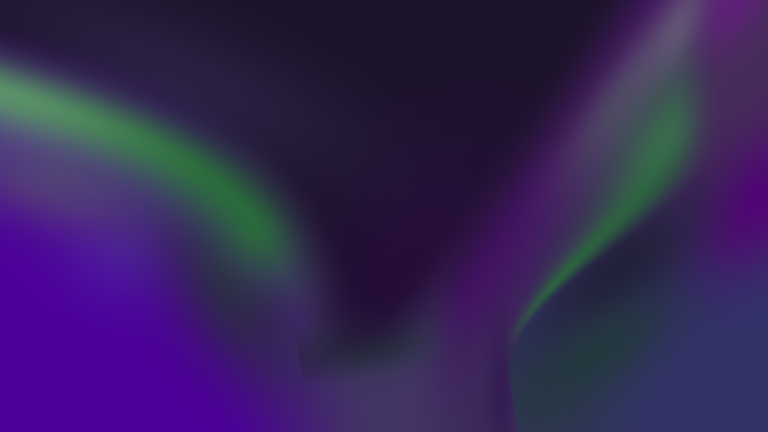
A WebGL 2 fragment shader for this background:

```glsl
#version 300 es
precision highp float;
// Soft aurora curtains: a green-rimmed violet fold, a dark valley and a creased ribbon.

#define RIM_DEPTH 0.085
#define RIM_WIDTH 0.105
#define BAND_WIDTH 0.095
#define VALLEY_FLOOR 0.165
#define NIGHT vec3(0.108, 0.072, 0.165)
#define VIOLET vec3(0.300, 0.000, 0.600)
#define SLATE vec3(0.260, 0.205, 0.395)
#define GREEN vec3(0.165, 0.415, 0.235)
#define MINT vec3(0.350, 0.570, 0.410)
#define PLUM vec3(0.265, 0.070, 0.390)

uniform vec2 u_resolution;
out vec4 outColor;

// Elliptical Gaussian with its long axis turned by angle
float glow(vec2 p, vec2 center, vec2 radius, float angle) {
  vec2 q = p - center;
  float c = cos(angle), s = sin(angle);
  q = vec2(c * q.x + s * q.y, c * q.y - s * q.x) / radius;
  return exp(-dot(q, q));
}

float bell(float x, float width) {
  return exp(-x * x / (width * width));
}

float smoothMax(float a, float b, float k) {
  float h = max(k - abs(a - b), 0.0) / k;
  return max(a, b) + 0.25 * k * h * h;
}

// Cubic spine of the left green rim
vec2 rimSpine(float t) {
  float u = 1.0 - t;
  return u * u * u * vec2(-0.12, 0.825) + 3.0 * u * u * t * vec2(0.42, 0.67)
       + 3.0 * u * t * t * vec2(0.63, 0.58) + t * t * t * vec2(0.68, 0.24);
}

// Signed distance to the spine, positive on the sky side, and place along it
vec2 rimDistance(vec2 p) {
  const int STEPS = 24;
  vec2 a = rimSpine(0.0), best = vec2(1e3, 0.0);
  for (int i = 1; i <= STEPS; i++) {
    vec2 b = rimSpine(float(i) / float(STEPS)), ab = b - a, ap = p - a;
    float h = clamp(dot(ap, ab) / dot(ab, ab), 0.0, 1.0);
    float dist = length(ap - ab * h);
    float facing = ab.x * ap.y - ab.y * ap.x < 0.0 ? -1.0 : 1.0;
    if (dist < abs(best.x)) best = vec2(facing * dist, (float(i - 1) + h) / float(STEPS));
    a = b;
  }
  return best;
}

// Depth below the valley floor and its rising right wall
float wallDepth(vec2 p) {
  float r = p.x - 0.93, root = sqrt(r * r + 0.009);
  float slope = 0.785 * (1.0 + r / root);
  return (VALLEY_FLOOR + 0.785 * (r + root) - p.y) / sqrt(1.0 + slope * slope);
}

// Horizontal place of the S-shaped crease
float creaseLine(float y) {
  return 1.178 + 0.44 * smoothstep(0.14, 0.72, y) + 0.13 * max(0.14 - y, 0.0);
}

// Approximate distance to the right of the crease
float creaseSide(vec2 p) {
  float e = 0.01;
  float slope = (creaseLine(p.y + e) - creaseLine(p.y - e)) / (2.0 * e);
  return (p.x - creaseLine(p.y)) / sqrt(1.0 + slope * slope);
}

vec3 nightSky(vec2 p) {
  vec3 col = mix(NIGHT, vec3(0.145, 0.050, 0.220), glow(p, vec2(0.97, 0.42), vec2(0.33, 0.22), 0.9));
  return mix(col, vec3(0.165, 0.130, 0.260), glow(p, vec2(0.42, 0.82), vec2(0.45, 0.13), -0.4));
}

vec3 leftCurtain(vec2 p, vec2 rim) {
  vec3 col = mix(VIOLET, SLATE, smoothstep(0.52, 0.88, p.x + 0.25 * p.y));
  col = mix(col, vec3(0.300, 0.110, 0.640), 0.8 * glow(p, vec2(0.29, 0.42), vec2(0.14, 0.12), 0.0));
  col = mix(col, vec3(0.320, 0.250, 0.460), 0.9 * glow(p, vec2(0.12, 0.57), vec2(0.28, 0.10), -0.3));
  col = mix(col, vec3(0.175, 0.160, 0.275), 0.95 * glow(p, vec2(0.53, 0.32), vec2(0.25, 0.12), -1.0));
  // Green rim, paler toward the left and fading at its foot
  vec3 green = mix(MINT, GREEN, smoothstep(0.0, 0.55, p.x));
  return mix(col, green, (1.0 - smoothstep(0.70, 1.0, rim.y)) * bell(rim.x, RIM_WIDTH));
}

vec3 rightCurtain(vec2 p, float depth, float side) {
  vec3 col = mix(vec3(0.235, 0.160, 0.350), SLATE, 1.0 - smoothstep(0.9, 1.15, p.x));
  col = mix(col, PLUM, smoothstep(0.93, 1.10, p.x) * bell(depth - 0.05, BAND_WIDTH));
  col = mix(col, vec3(0.300, 0.250, 0.385), glow(p, vec2(1.43, 0.75), vec2(0.22, 0.08), 0.95));
  col = mix(col, vec3(0.410, 0.340, 0.480), glow(p, vec2(1.61, 0.98), vec2(0.22, 0.06), 0.95));
  // Green face of the ribbon, narrowing to a bright line along the crease
  col = mix(col, vec3(0.225, 0.420, 0.300), glow(p, vec2(1.54, 0.66), vec2(0.21, 0.10), 1.1));
  float line = smoothstep(0.13, 0.38, p.y) * (1.0 - smoothstep(0.55, 0.72, p.y));
  col = mix(col, GREEN, line * bell(side + 0.008, mix(0.016, 0.06, smoothstep(0.25, 0.6, p.y))));
  // Shaded foot to the left of the crease
  return mix(col, vec3(0.190, 0.090, 0.310), 0.7 * glow(p, vec2(1.16, 0.10), vec2(0.03, 0.16), 0.0));
}

vec3 behindCrease(vec2 p) {
  vec3 col = mix(vec3(0.195, 0.200, 0.405), vec3(0.270, 0.175, 0.350), smoothstep(0.30, 0.65, p.y));
  col = mix(col, vec3(0.325, 0.015, 0.475), glow(p, vec2(1.76, 0.54), vec2(0.20, 0.11), 0.9));
  col = mix(col, vec3(0.370, 0.130, 0.470), glow(p, vec2(1.70, 1.00), vec2(0.16, 0.07), 0.9));
  col = mix(col, vec3(0.175, 0.215, 0.300), glow(p, vec2(1.26, 0.06), vec2(0.16, 0.14), 0.0));
  col = mix(col, vec3(0.130, 0.120, 0.215), 0.95 * glow(p, vec2(1.43, 0.37), vec2(0.26, 0.11), 0.75));
  return mix(col, vec3(0.135, 0.225, 0.235), 0.9 * glow(p, vec2(1.39, 0.19), vec2(0.19, 0.085), 0.6));
}

void main() {
  vec2 p = gl_FragCoord.xy / u_resolution * vec2(16.0 / 9.0, 1.0);
  vec2 rim = rimDistance(p);
  float wall = wallDepth(p), side = creaseSide(p);
  float depth = smoothMax(RIM_DEPTH - rim.x, wall, 0.10);

  vec3 curtain = mix(leftCurtain(p, rim), rightCurtain(p, wall, side), smoothstep(0.85, 1.08, p.x));
  curtain = mix(curtain, vec3(0.155, 0.225, 0.250), 0.85 * glow(p, vec2(0.86, 0.20), vec2(0.15, 0.06), 0.1));
  vec3 col = mix(nightSky(p), curtain, smoothstep(-0.08, 0.09, depth));

  // The crease is crisp at its foot and dissolves toward the top
  float softness = mix(0.008, 0.065, smoothstep(0.2, 0.75, p.y));
  outColor = vec4(mix(col, behindCrease(p), smoothstep(-softness, softness, side)), 1.0);
}
```
